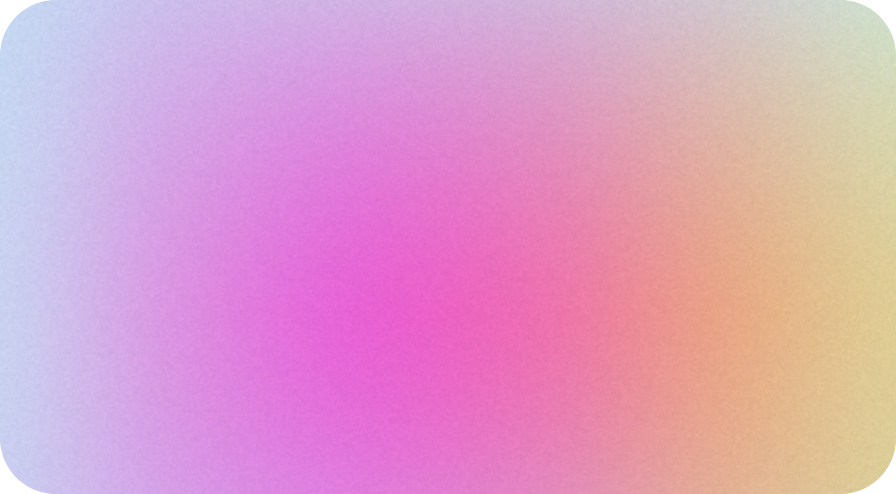
A Shadertoy shader for this background:

```glsl
// A soft grainy gradient card with rounded corners: a magenta core melts into
// orange on the right and pale blue, lavender and green towards the edges.
// Three smooth horizontal colour ramps are blended vertically, then grained.

#define CORE_HEIGHT 0.36
#define FALLOFF 1.5
#define CORNER_RADIUS 0.113
#define GRAIN_CELLS 190.0
#define GRAIN_AMOUNT 0.056
#define GRAIN_TINT 0.4
#define PAGE_COLOR vec3(1.0)

const int STOPS = 6;

const vec3 TOP_RAMP[STOPS] = vec3[STOPS](
    vec3(0.77, 0.85, 0.95), vec3(0.80, 0.74, 0.92), vec3(0.82, 0.70, 0.89),
    vec3(0.82, 0.71, 0.85), vec3(0.82, 0.78, 0.81), vec3(0.81, 0.88, 0.81));

const vec3 CORE_RAMP[STOPS] = vec3[STOPS](
    vec3(0.79, 0.82, 0.94), vec3(0.86, 0.57, 0.88), vec3(0.91, 0.385, 0.83),
    vec3(0.93, 0.44, 0.69), vec3(0.91, 0.64, 0.53), vec3(0.87, 0.80, 0.58));

const vec3 BOTTOM_RAMP[STOPS] = vec3[STOPS](
    vec3(0.79, 0.81, 0.94), vec3(0.84, 0.61, 0.90), vec3(0.88, 0.49, 0.86),
    vec3(0.89, 0.53, 0.75), vec3(0.89, 0.68, 0.59), vec3(0.86, 0.81, 0.60));

// Catmull-Rom curve through evenly spaced colour stops
vec3 sampleRamp(vec3 stops[STOPS], float x) {
    float s = clamp(x, 0.0, 1.0) * float(STOPS - 1);
    int i = min(int(s), STOPS - 2);
    float t = s - float(i);
    vec3 a = stops[max(i - 1, 0)];
    vec3 b = stops[i];
    vec3 c = stops[i + 1];
    vec3 d = stops[min(i + 2, STOPS - 1)];
    return b + 0.5 * t * (c - a + t * (2.0 * a - 5.0 * b + 4.0 * c - d
             + t * (3.0 * (b - c) + d - a)));
}

// Three independent random values per lattice point
vec3 hash32(vec2 p) {
    vec3 q = fract(p.xyx * vec3(0.1031, 0.1030, 0.0973));
    q += dot(q, q.yxz + 33.33);
    return fract((q.xxy + q.yzz) * q.zyx);
}

vec3 valueNoise(vec2 p) {
    vec2 cell = floor(p);
    vec2 f = fract(p);
    f = f * f * (3.0 - 2.0 * f);
    vec3 low = mix(hash32(cell), hash32(cell + vec2(1, 0)), f.x);
    vec3 high = mix(hash32(cell + vec2(0, 1)), hash32(cell + vec2(1, 1)), f.x);
    return mix(low, high, f.y) - 0.5;
}

// Two octaves on turned lattices, so that no rows or columns show
vec3 filmGrain(vec2 p) {
    mat2 turn = mat2(0.8, 0.6, -0.6, 0.8);
    vec2 q = turn * p * GRAIN_CELLS + 500.0;
    return 0.6 * valueNoise(q) + 0.4 * valueNoise(turn * q * 1.9 + 700.0);
}

float roundedBox(vec2 p, vec2 halfSize, float radius) {
    vec2 q = abs(p) - halfSize + radius;
    return length(max(q, 0.0)) + min(max(q.x, q.y), 0.0) - radius;
}

void mainImage(out vec4 fragColor, in vec2 fragCoord) {
    vec2 uv = fragCoord / iResolution.xy;
    vec2 p = fragCoord / iResolution.y;
    vec2 halfSize = 0.5 * vec2(iResolution.x / iResolution.y, 1.0);

    // Vertical blend away from the saturated core
    float above = pow(max(uv.y - CORE_HEIGHT, 0.0) / (1.0 - CORE_HEIGHT), FALLOFF);
    float below = pow(max(CORE_HEIGHT - uv.y, 0.0) / CORE_HEIGHT, FALLOFF);
    vec3 color = sampleRamp(CORE_RAMP, uv.x);
    color = mix(color, sampleRamp(TOP_RAMP, uv.x), above);
    color = mix(color, sampleRamp(BOTTOM_RAMP, uv.x), below);

    // Fine grain, mostly grey with a hint of colour
    vec3 grain = filmGrain(p);
    color += GRAIN_AMOUNT * mix(vec3(grain.x), grain, GRAIN_TINT);

    // Rounded card on the page
    float pixel = 1.0 / iResolution.y;
    float edge = roundedBox(p - halfSize, halfSize, CORNER_RADIUS);
    float outside = smoothstep(-0.5 * pixel, 0.5 * pixel, edge);
    color = mix(color, PAGE_COLOR, outside);

    fragColor = vec4(clamp(color, 0.0, 1.0), 1.0);
}
```
